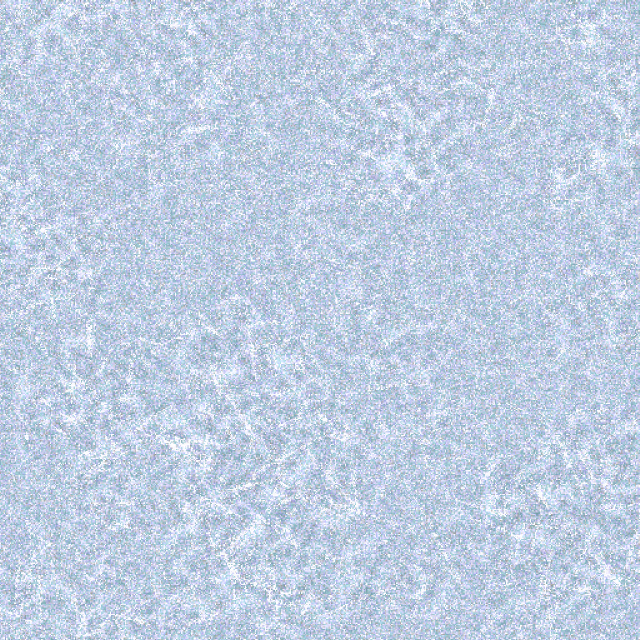
A Shadertoy shader for this texture:

```glsl
const float GRAINS = 512.0;        // grains across the canvas
const int SCRATCH_LAYERS = 8;
const float SCRATCH_CELLS = 6.0;   // cells across for the longest scratches
const float SCRATCH_WIDTH = 0.0027;
const float SCRATCH_FROST = 0.50;
const float BASE_FROST = 0.055;
const float BLOTCH_CELLS = 38.0;
const float BLOTCH_DEPTH = 0.17;
const float GRAIN_CONTRAST = 0.15;
const float TINT_JITTER = 0.05;

const vec3 TEAL = vec3(0.61, 0.77, 0.82);
const vec3 LAVENDER = vec3(0.84, 0.84, 0.96);
const vec3 PERIWINKLE = vec3(0.71, 0.73, 0.94);
const vec3 GREY = vec3(0.71, 0.72, 0.73);
const vec3 PALE_GREY = vec3(0.82, 0.82, 0.83);
const vec3 FROST = vec3(0.98, 0.98, 0.99);

vec3 hash3(vec2 p) {
    vec3 q = fract(p.xyx * vec3(0.1031, 0.1030, 0.0973));
    q += dot(q, q.yxz + 33.33);
    return fract((q.xxy + q.yzz) * q.zyx);
}

mat2 rotation(float angle) {
    float c = cos(angle), s = sin(angle);
    return mat2(c, s, -s, c);
}

// Distance to the nearest scattered point, in cells
float cellular(vec2 p) {
    vec2 cell = floor(p);
    float nearest = 2.0;
    for (int y = -1; y <= 1; y++)
    for (int x = -1; x <= 1; x++) {
        vec2 id = cell + vec2(x, y);
        nearest = min(nearest, length(id + hash3(id + 71.0).xy - p));
    }
    return nearest;
}

// Broad drifts of rough and calm ice, 0 to 1
float roughness(vec2 uv) {
    float sum = 0.0, scale = 7.0, weight = 0.5;
    vec2 p = uv;
    for (int i = 0; i < 4; i++) {
        p = rotation(1.1) * p + 0.37;
        vec2 bend = 0.8 * sin(p.yx * scale * 0.7 + float(i));
        sum += weight * sin(p.x * scale + bend.x) * cos(p.y * scale + bend.y);
        scale *= 1.9;
        weight *= 0.75;
    }
    return smoothstep(-0.65, 0.65, sum);
}

// Fine straight scratches running in every direction
float scratches(vec2 uv) {
    float cover = 0.0;
    for (int i = 0; i < SCRATCH_LAYERS; i++) {
        float layer = float(i);
        float cells = SCRATCH_CELLS + 1.3 * layer;
        vec2 p = rotation(layer * 0.8) * uv * cells + 20.0 + 13.7 * layer;
        vec2 cell = floor(p);
        for (int y = -1; y <= 1; y++)
        for (int x = -1; x <= 1; x++) {
            vec2 id = cell + vec2(x, y);
            vec3 h = hash3(id + 31.0 * layer);
            vec3 k = hash3(id + 31.0 * layer + 400.0);
            vec2 q = rotation(6.2832 * h.z) * (p - id - h.xy);
            float halfLength = mix(0.25, 0.85, k.x);
            float bow = 0.08 * (k.y - 0.5) * q.x * q.x;
            float across = (q.y - bow) / (cells * SCRATCH_WIDTH);
            float taper = 1.0 - smoothstep(0.4, 1.0, abs(q.x) / halfLength);
            cover += exp(-across * across) * taper * mix(0.3, 1.0, k.z);
        }
    }
    return min(cover, 1.4);
}

vec3 grainColour(vec2 grain, float frost, float shade) {
    vec3 pick = hash3(grain + 5.0);
    vec3 jitter = hash3(grain + 900.0) - 0.5;
    vec3 colour = TEAL;
    if (pick.x > 0.39) colour = LAVENDER;
    if (pick.x > 0.75) colour = PERIWINKLE;
    if (pick.x > 0.87) colour = GREY;
    if (pick.x > 0.95) colour = PALE_GREY;
    colour += shade + GRAIN_CONTRAST * (pick.z - 0.5) + TINT_JITTER * jitter;
    return mix(colour, FROST + 0.04 * jitter.x, step(pick.y, frost));
}

void mainImage(out vec4 fragColor, in vec2 fragCoord) {
    float side = min(iResolution.x, iResolution.y);
    vec2 uv = fragCoord / side;

    // Frost gathers on scratches, and dark hollows sit between them
    float rough = roughness(uv);
    float frost = BASE_FROST + SCRATCH_FROST * scratches(uv) * mix(0.22, 0.9, rough);
    float hollow = cellular(uv * BLOTCH_CELLS + 0.4 * sin(uv.yx * 60.0));
    float shade = BLOTCH_DEPTH * (hollow - 0.42) * mix(0.35, 1.2, rough);
    frost *= mix(0.6, 1.35, smoothstep(0.1, 0.7, hollow));

    // Four samples soften the grain edges
    vec3 colour = vec3(0.0);
    for (int i = 0; i < 4; i++) {
        vec2 offset = 0.5 * vec2(i % 2, i / 2) - 0.25;
        vec2 grain = floor((fragCoord + offset) / side * GRAINS);
        colour += 0.25 * grainColour(grain, frost, shade);
    }
    fragColor = vec4(clamp(colour, 0.0, 1.0), 1.0);
}
```
